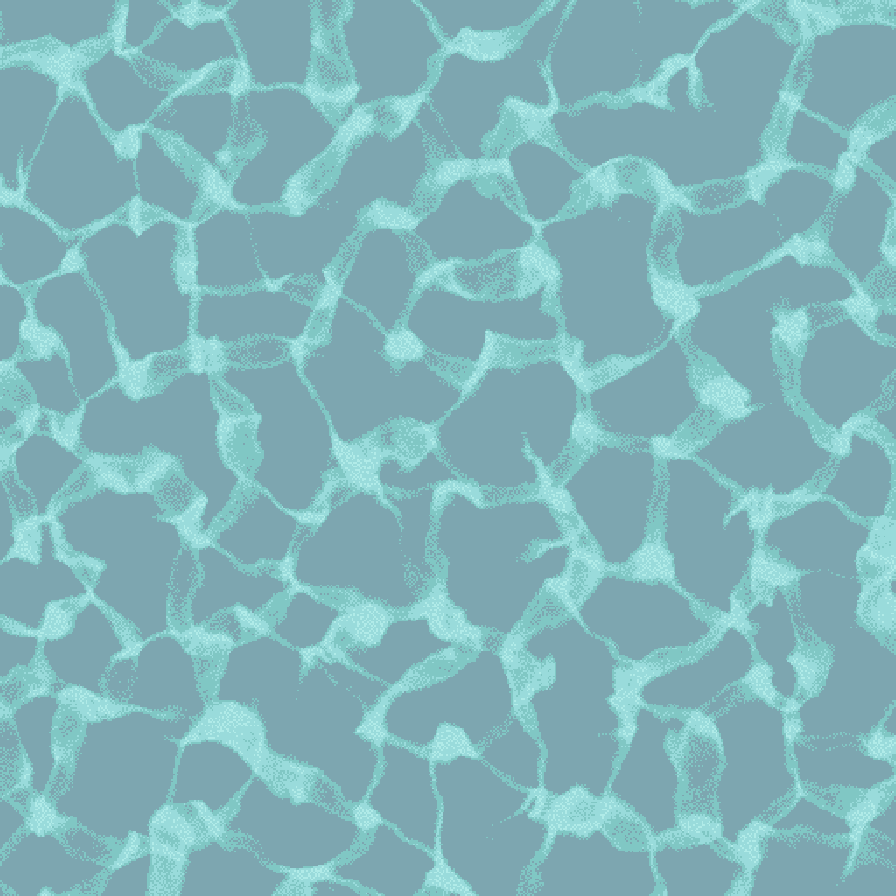
Reproduce this texture procedurally as a WebGL 2 fragment shader.

```glsl
#version 300 es
precision highp float;
precision highp int;
// Rippling light on a pool floor: a mesh of rays passes a gradient-noise water
// surface, is bent by its slope, and the folded mesh patches are summed as soft
// ellipses around each point. The density is dithered to a few teal tones.

uniform vec2 u_resolution;
out vec4 fragColor;

const float GRAIN_COUNT = 512.0;  // dither grains across the canvas
const float RAY_SPACING = 0.011;  // distance between neighbouring rays
const int MESH_SIZE = 10;         // rays searched along each axis

// Two random values in 0..1 for an integer cell
vec2 hash2(ivec2 cell) {
  const uint K = 1664525u;
  uvec2 v = uvec2(cell) * K + 10139u;
  v.x += v.y * K;
  v.y += v.x * K;
  v ^= v >> 16u;
  v.x += v.y * K;
  v.y += v.x * K;
  v ^= v >> 16u;
  return vec2(v & 0xffffu) / 65535.0;
}

vec2 latticeGradient(ivec2 cell) {
  return normalize(hash2(cell) - 0.50001);
}

// Analytic slope of gradient noise
vec2 noiseSlope(vec2 p) {
  vec2 cell = floor(p);
  vec2 f = p - cell;
  ivec2 i = ivec2(cell);
  vec2 u = f * f * f * (f * (f * 6.0 - 15.0) + 10.0);
  vec2 du = 30.0 * f * f * (f * (f - 2.0) + 1.0);
  vec2 ga = latticeGradient(i);
  vec2 gb = latticeGradient(i + ivec2(1, 0));
  vec2 gc = latticeGradient(i + ivec2(0, 1));
  vec2 gd = latticeGradient(i + ivec2(1, 1));
  float va = dot(ga, f);
  float vb = dot(gb, f - vec2(1.0, 0.0));
  float vc = dot(gc, f - vec2(0.0, 1.0));
  float vd = dot(gd, f - vec2(1.0, 1.0));
  return ga + u.x * (gb - ga) + u.y * (gc - ga) + u.x * u.y * (ga - gb - gc + gd)
    + du * (u.yx * (va - vb - vc + vd) + vec2(vb, vc) - va);
}

// Sideways shift of a ray through swaying noise, softly limited in length
vec2 refraction(vec2 p, float frequency, float strength) {
  vec2 q = p * frequency;
  vec2 slope = noiseSlope(q + 0.2 * sin(2.5 * q.yx));
  return strength * slope * inversesqrt(1.0 + 0.6 * dot(slope, slope));
}

// Soft ellipse spanned by the patch sides u and v, seen at offset d
float patchLight(vec2 d, vec2 u, vec2 v) {
  const float FILL = 0.3;   // squared patch radius, in patch sides
  const float BLUR = 0.05;  // squared least radius, in ray spacings
  float xx = FILL * (u.x * u.x + v.x * v.x) + BLUR;
  float yy = FILL * (u.y * u.y + v.y * v.y) + BLUR;
  float xy = FILL * (u.x * u.y + v.x * v.y);
  float det = xx * yy - xy * xy;
  float dist2 = (yy * d.x * d.x - 2.0 * xy * d.x * d.y + xx * d.y * d.y) / det;
  return exp(-0.5 * dist2) * inversesqrt(det) / 6.28319;
}

// Density of bent rays landing near p; the mean is 1
float lightDensity(vec2 p, float frequency, float strength) {
  vec2 corner = floor(p / RAY_SPACING) - float(MESH_SIZE / 2 - 1);
  vec2 row[MESH_SIZE];
  float sum = 0.0;
  for (int y = 0; y < MESH_SIZE; y++) {
    vec2 left = vec2(0.0), leftBelow = vec2(0.0);
    for (int x = 0; x < MESH_SIZE; x++) {
      vec2 start = (corner + vec2(x, y)) * RAY_SPACING;
      vec2 here = (start + refraction(start, frequency, strength) - p) / RAY_SPACING;
      vec2 below = y > 0 ? row[x] : here;
      if (x > 0 && y > 0) {
        vec2 across = 0.5 * (here - left + below - leftBelow);
        vec2 up = 0.5 * (here - below + left - leftBelow);
        sum += patchLight(0.25 * (here + left + below + leftBelow), across, up);
      }
      row[x] = here;
      left = here;
      leftBelow = below;
    }
  }
  return sum;
}

// High-passed white noise: evenly spread dither thresholds in 0..1
float ditherThreshold(ivec2 grain) {
  float around = hash2(grain + ivec2(1, 0)).x + hash2(grain - ivec2(1, 0)).x
    + hash2(grain + ivec2(0, 1)).x + hash2(grain - ivec2(0, 1)).x;
  return clamp(0.5 + 0.9 * (hash2(grain).x - 0.25 * around), 0.0, 0.999);
}

vec3 waterTone(float level) {
  vec3 tone = mix(vec3(0.49, 0.65, 0.69), vec3(0.50, 0.78, 0.77), step(1.0, level));
  tone = mix(tone, vec3(0.60, 0.86, 0.86), step(2.0, level));
  return mix(tone, vec3(0.69, 0.92, 0.91), step(3.0, level));
}

void main() {
  // Snap to the dither grain, turned off the noise axes
  vec2 grain = floor(gl_FragCoord.xy / u_resolution.y * GRAIN_COUNT);
  vec2 p = mat2(0.8, 0.6, -0.6, 0.8) * ((grain + 0.5) / GRAIN_COUNT) + 3.0;

  // Wavering folds, then the main web of light
  p += refraction(p + 5.0, 16.0, 0.009) + refraction(p + 9.0, 34.0, 0.003);
  float density = lightDensity(p, 12.0, 0.043);

  // Tone level, broken up by the dither
  float level = clamp(0.95 * log2(max(density, 0.01) / 0.66), 0.0, 2.35);
  fragColor = vec4(waterTone(floor(level + ditherThreshold(ivec2(grain)))), 1.0);
}
```
